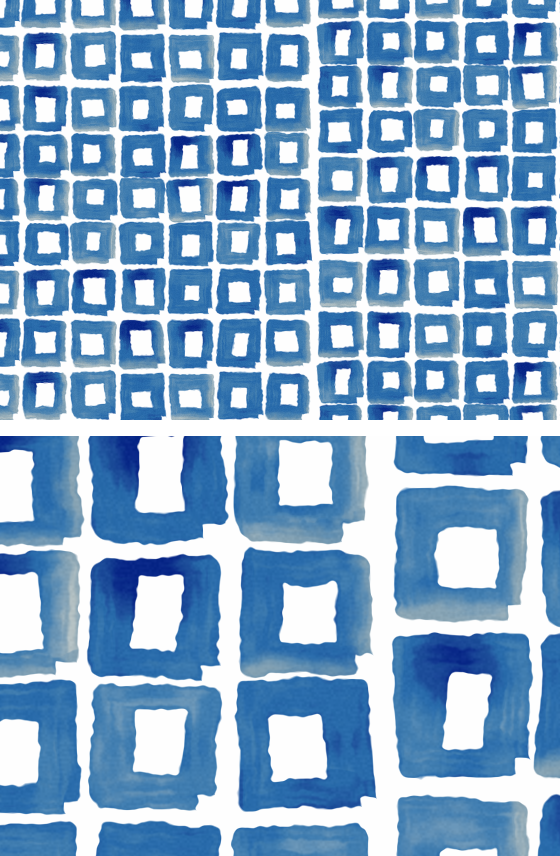
Top, the full canvas; bottom, a detail of the centre.
Give the GLSL for this pattern, as a WebGL 2 fragment shader.

```glsl
#version 300 es
precision highp float;
// Hand-painted watercolour squares with white centres, in blocks of 7 x 7 cells.
// Each block column is dropped against the last; every cell takes its own shape,
// wash, streaks and dark or faded patches from a hash of its place in the block.

uniform vec2 u_resolution;
out vec4 fragColor;

float hash(vec2 p) {
    return fract(sin(dot(p, vec2(127.1, 311.7))) * 43758.5453);
}

float noise(vec2 p) {
    vec2 i = floor(p), f = fract(p);
    f = f * f * (3.0 - 2.0 * f);
    return mix(mix(hash(i), hash(i + vec2(1, 0)), f.x),
               mix(hash(i + vec2(0, 1)), hash(i + vec2(1, 1)), f.x), f.y);
}

float fbm(vec2 p) {
    float sum = 0.0, amp = 0.53;
    for (int k = 0; k < 4; k++) {
        sum += amp * noise(p);
        p = p * 2.1 + 7.3;
        amp *= 0.5;
    }
    return sum;
}

float roundBox(vec2 p, vec2 halfSize, float radius) {
    vec2 d = abs(p) - halfSize + radius;
    return length(max(d, 0.0)) + min(max(d.x, d.y), 0.0) - radius;
}

// Pigment density to colour, from thin wash to pooled ink
vec3 pigment(float d) {
    vec3 c = mix(vec3(0.71, 0.78, 0.82), vec3(0.42, 0.59, 0.72), smoothstep(0.0, 0.25, d));
    c = mix(c, vec3(0.25, 0.49, 0.69), smoothstep(0.25, 0.5, d));
    c = mix(c, vec3(0.16, 0.42, 0.67), smoothstep(0.5, 0.72, d));
    c = mix(c, vec3(0.11, 0.30, 0.60), smoothstep(0.75, 1.0, d));
    return mix(c, vec3(0.03, 0.15, 0.53), smoothstep(1.0, 1.35, d));
}

// One painted square: colour and coverage at q, measured from its centre
vec4 paintedSquare(vec2 q, vec2 id, float stretch, float px) {
    vec2 r1 = vec2(hash(id + 10.0), hash(id + 20.0));
    vec2 r2 = vec2(hash(id + 30.0), hash(id + 40.0));
    vec2 r3 = vec2(hash(id + 50.0), hash(id + 60.0));
    vec2 r4 = vec2(hash(id + 70.0), hash(id + 80.0));
    vec2 grain = q + id * 13.0;

    // Wobbly, slightly skewed outline
    q += 0.045 * (vec2(noise(grain * 5.0), noise(grain * 5.0 + 31.0)) - 0.5);
    q += 0.022 * (vec2(noise(grain * 21.0), noise(grain * 21.0 + 17.0)) - 0.5);
    vec2 s = q + (r1 - 0.5) * 0.22 * q.x * q.y + (r2.x - 0.5) * vec2(0.1, -0.06) * q.yx;
    float outer = roundBox(s, vec2(0.45, 0.455 + stretch) + 0.025 * (r2 - 0.5), 0.05 + 0.1 * r3.x);

    // Bite where the last stroke stops short, at the lower right
    vec2 corner = vec2(0.47, -0.48 - stretch);
    outer = max(outer, -roundBox(s - corner, vec2(0.1, 0.08) + 0.08 * r3, 0.01));

    // White centre
    vec2 h = s - (r3.yx - 0.5) * 0.1;
    h.x += (r4.x - 0.5) * 0.25 * h.y;
    float hole = roundBox(h, vec2(0.135, 0.15) + vec2(0.1, 0.12) * r4, 0.025);
    float d = max(outer, -hole);

    // Wash, streaks along the strokes, and a darker overlapping last stroke
    float across = noise(vec2(q.y * 34.0, q.x * 2.5) + id * 9.0);
    float upright = noise(vec2(q.x * 34.0, q.y * 2.5) + id * 11.0);
    float streak = mix(upright, across, smoothstep(-0.08, 0.08, abs(q.y) - abs(q.x)));
    float wash = fbm(grain * 4.0);
    float density = 0.41 + 0.32 * r1.x + 0.5 * (wash - 0.5) + 0.22 * (streak - 0.5);
    density += 0.16 * step(0.45, r2.y) * smoothstep(0.02, -0.02, q.y + 0.24 + 0.3 * (wash - 0.5))
             * smoothstep(-0.25, 0.1, q.x);
    density += 0.1 * smoothstep(-0.035, -0.005, d);

    // Pooled ink near the upper left, faded beige at the right and bottom
    vec2 pool = vec2(-0.25 + 0.3 * r3.y, 0.3);
    density += 0.75 * step(0.74, r4.y) * smoothstep(0.5, 0.05, length(q - pool) + 0.4 * (wash - 0.5));
    float fade = step(0.55, r1.y) * smoothstep(0.26, 0.46, max(q.x, -q.y) + 0.25 * (wash - 0.5));
    density -= 0.4 * fade;
    vec3 colour = mix(pigment(density), vec3(0.70, 0.72, 0.68), 0.4 * fade);
    colour += 0.035 * (noise(grain * 60.0) - 0.5);
    return vec4(colour, smoothstep(px, -px, d));
}

void main() {
    vec2 p = gl_FragCoord.xy / u_resolution.y * 8.67;
    float px = 8.67 / u_resolution.y;

    // Block columns, each shifted down by two thirds of a block
    float block = floor((p.x + 0.63) / 7.09);
    vec2 local = vec2(p.x + 0.63 - 7.09 * block - 0.57, p.y + 4.67 * block - 0.542);
    vec2 nearest = floor(local + 0.5);

    vec3 colour = vec3(0.995);
    for (int j = -1; j <= 1; j++) {
        for (int i = -1; i <= 1; i++) {
            vec2 cell = nearest + vec2(i, j);
            if (cell.x < 0.0 || cell.x > 6.0) continue;
            vec2 id = vec2(cell.x, mod(cell.y, 7.0));
            // Rows bunch up and spread out once per block
            float phase = 6.28319 * (id.y + 1.1) / 7.0;
            vec2 centre = cell - vec2(0.0, 0.11 * cos(phase));
            centre += 0.05 * (vec2(hash(id + 90.0), hash(id + 100.0)) - 0.5);
            vec2 q = local - centre;
            if (max(abs(q.x), abs(q.y)) > 0.62) continue;
            vec4 paint = paintedSquare(q, id, 0.035 * sin(phase), px);
            colour = mix(colour, paint.rgb, paint.a);
        }
    }
    fragColor = vec4(colour, 1.0);
}
```
